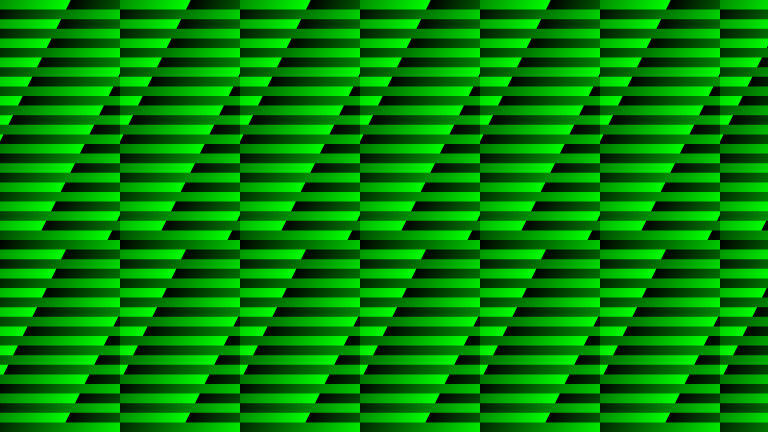
Write a Shadertoy shader that draws this pattern.

```glsl
// Green venetian stripes: each tall tile carries a diagonal ramp that wraps from
// bright to black, and alternate horizontal bands show it at a shifted phase.
// Sub-pixel samples are averaged to smooth the stripe, tile and wrap edges.

const vec2 TILE_SIZE = vec2(5.0, 10.0) / 18.0; // in canvas heights
const float BAND_COUNT = 45.0;                 // bands per canvas height
const float RAMP_LENGTH = 1.305;               // ramp period in tile widths
const float BAND_SHIFT = 0.548;                // phase offset of the even bands
const int SAMPLES = 4;                         // samples per pixel side

// Sawtooth running along the tile diagonal
float diagonalRamp(vec2 tileUv, float period, float phase) {
    return fract((tileUv.x + tileUv.y) / period + phase);
}

// 1 on even bands, 0 on odd ones, counted from the top
float evenBand(float depth, float count) {
    return 1.0 - mod(floor(depth * count), 2.0);
}

// Brightness at p, measured in canvas heights from the upper left
float stripes(vec2 p) {
    vec2 tileUv = fract(p / TILE_SIZE);
    float phase = BAND_SHIFT * evenBand(p.y, BAND_COUNT);
    return diagonalRamp(tileUv, RAMP_LENGTH, phase);
}

void mainImage(out vec4 fragColor, in vec2 fragCoord) {
    vec2 corner = fragCoord - 0.5;
    float green = 0.0;

    // Box filter over the pixel
    for (int j = 0; j < SAMPLES; j++) {
        for (int i = 0; i < SAMPLES; i++) {
            vec2 offset = (vec2(i, j) + 0.5) / float(SAMPLES);
            vec2 position = (corner + offset) / iResolution.y;
            green += stripes(vec2(position.x, 1.0 - position.y));
        }
    }
    green /= float(SAMPLES * SAMPLES);

    fragColor = vec4(0.0, green, 0.0, 1.0);
}
```
